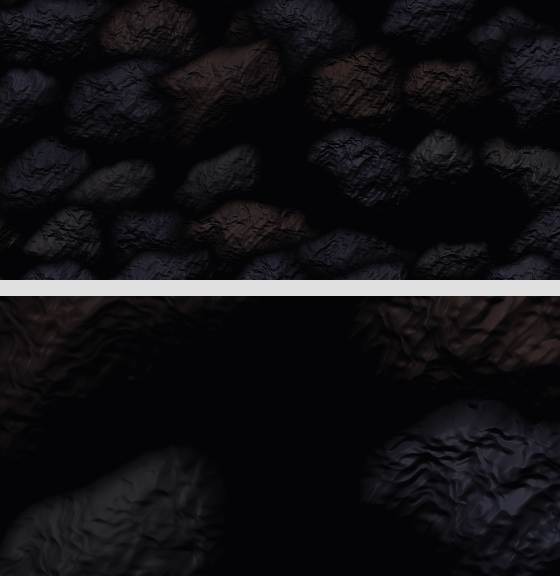
Top, the full canvas; bottom, a detail of the centre.
Reproduce this texture procedurally as a Shadertoy shader.

```glsl
// Heap of dark, wet, faceted stones in dim light from above.
#define CELL vec2(0.35, 0.25)
#define STONE_SIZE vec2(0.225, 0.150)
#define FACETS 6
#define CORNER 7.0
#define BUMP 0.20
#define GLOSS 0.10
#define LIGHT normalize(vec3(-0.15, 0.80, 0.60))
#define GAP_COLOR vec3(0.016, 0.016, 0.023)
#define SLATE vec3(0.132, 0.125, 0.163)
#define RUST vec3(0.165, 0.118, 0.108)
#define GREY vec3(0.172, 0.163, 0.168)

vec2 hash2(vec2 p) {
    vec2 q = vec2(dot(p, vec2(127.1, 311.7)), dot(p, vec2(269.5, 183.3)));
    return fract(sin(q) * 43758.547);
}

mat2 rotation(float a) {
    float c = cos(a), s = sin(a);
    return mat2(c, s, -s, c);
}

// Distance to the nearest scattered point
float cellular(vec2 p) {
    vec2 base = floor(p);
    float nearest = 4.0;
    for (int j = -1; j <= 1; j++)
    for (int i = -1; i <= 1; i++) {
        vec2 id = base + vec2(i, j);
        vec2 d = id + hash2(id) - p;
        nearest = min(nearest, dot(d, d));
    }
    return sqrt(nearest);
}

// Rough surface: warped sines of equal slope, plus chipped cells
float roughness(vec2 p) {
    float h = 0.0, freq = 22.0;
    vec2 q = p;
    for (int i = 0; i < 5; i++) {
        q = rotation(1.1) * q + 3.7;
        vec2 s = q * freq;
        h += sin(s.x + 1.6 * sin(s.y * 0.7 + s.x * 0.3)) / freq;
        freq *= 1.8;
    }
    vec2 w = p + 0.4 * h;
    return h + cellular(w * 21.0) / 21.0 + 1.3 * cellular(w * 52.0) / 52.0;
}

// Soft polygon: returns its gradient in xy and its radius in z (1 at the rim)
vec3 facetedShape(vec2 p, vec2 id) {
    float sum = 1e-6;
    vec2 slope = vec2(0.0);
    for (int k = 0; k < FACETS; k++) {
        vec2 r = hash2(id * 1.7 + float(k) * 5.3);
        float a = 6.2832 * (float(k) + 0.75 * r.x) / float(FACETS);
        vec2 dir = vec2(cos(a), sin(a)) / mix(0.72, 1.12, r.y);
        float reach = max(dot(p, dir), 0.0);
        float power = pow(reach, CORNER - 1.0);
        sum += power * reach;
        slope += dir * power;
    }
    float radius = pow(sum, 1.0 / CORNER);
    return vec3(slope * radius / sum, radius);
}

vec3 stoneTint(float pick) {
    vec3 tint = mix(SLATE, GREY, step(0.55, pick));
    return mix(tint, RUST, step(0.76, pick));
}

void mainImage(out vec4 fragColor, in vec2 fragCoord) {
    vec2 uv = fragCoord / iResolution.y;

    // Surface detail shared by all stones
    float e = 0.0025;
    float h = roughness(uv);
    vec2 bump = vec2(roughness(uv + vec2(e, 0.0)), roughness(uv + vec2(0.0, e))) - h;
    bump *= BUMP / e;
    float patches = sin(uv.x * 17.0 + 2.0 * sin(uv.y * 13.0)) * sin(uv.y * 23.0 + uv.x * 7.0);
    vec2 warp = 0.007 * sin(uv.yx * 31.0 + 2.0 * sin(uv * 19.0)) + 0.15 * h;

    vec3 color = GAP_COLOR;
    vec2 base = floor(uv / CELL);
    float soft = 0.015 + 1.2 / (iResolution.y * STONE_SIZE.y);

    // Paint stones from the back row to the front row
    for (int j = 2; j >= -2; j--)
    for (int i = -2; i <= 2; i++) {
        vec2 id = base + vec2(i, j);
        vec2 place = hash2(id + 7.0), form = hash2(id + 31.0), look = hash2(id + 53.0);
        vec2 center = (id + 0.5 + 0.65 * (place - 0.5)) * CELL;
        vec2 size = STONE_SIZE * mix(0.70, 1.18, form.x);
        size *= vec2(mix(0.85, 1.2, look.y), mix(1.15, 0.85, look.y));
        mat2 turn = rotation(1.3 * (form.y - 0.5));
        vec3 shape = facetedShape(turn * (uv + warp - center) / size, id);
        float radius = shape.z;

        // Contact shadow on the stones behind
        color = mix(GAP_COLOR, color, mix(0.12, 1.0, smoothstep(0.95, 1.42, radius)));

        // Facet tilt turned back to canvas directions
        vec2 tilt = (shape.xy * radius) * turn;
        float dome = sqrt(max(1.0 - radius * radius, 0.0)) + 0.25;
        vec3 normal = normalize(vec3(0.85 * tilt - bump * mix(0.6, 1.25, place.x), dome));

        // Wet shading: soft skylight and a cool sheen
        float diffuse = pow(max(dot(normal, LIGHT), 0.0), 1.4);
        float sheen = pow(max(dot(normal, normalize(LIGHT + vec3(0.0, 0.0, 1.0))), 0.0), 26.0);
        float rim = 1.0 - 0.75 * smoothstep(0.78, 1.02, radius);
        vec3 tint = stoneTint(look.x) * mix(0.72, 1.12, place.y);
        tint *= 1.0 + patches * vec3(0.10, 0.04, 0.0);
        vec3 stone = tint * diffuse * 0.92;
        stone += GLOSS * sheen * mix(0.25, 1.0, form.y) * vec3(0.85, 0.88, 1.0);
        stone = GAP_COLOR + stone * rim;
        color = mix(color, stone, 1.0 - smoothstep(1.0 - soft, 1.0 + soft, radius));
    }
    fragColor = vec4(color, 1.0);
}
```
